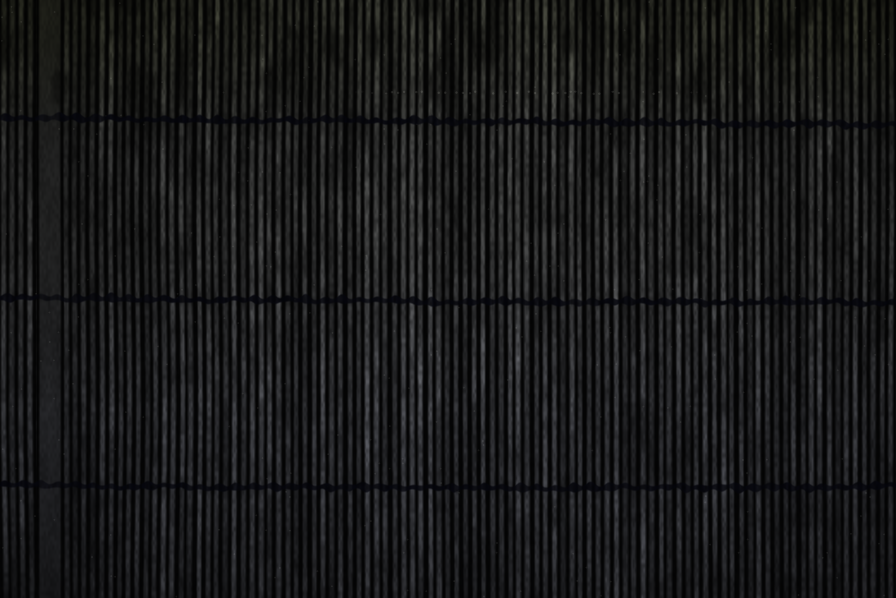
Write a WebGL 1 fragment shader that draws this texture.

```glsl
precision highp float;

uniform vec2 u_resolution;

const float SLATS = 101.0;

float hash(vec2 p) {
  vec3 q = fract(vec3(p.xyx) * 0.1031);
  q += dot(q, q.yzx + 33.33);
  return fract((q.x + q.y) * q.z);
}

float noise(vec2 p) {
  vec2 i = floor(p);
  vec2 f = fract(p);
  f = f * f * (3.0 - 2.0 * f);
  return mix(mix(hash(i), hash(i + vec2(1.0, 0.0)), f.x),
             mix(hash(i + vec2(0.0, 1.0)), hash(i + vec2(1.0, 1.0)), f.x), f.y);
}

// Brightness of one round slat, with its own width, offset, tone and wear
float slatLight(vec2 uv, float aa) {
  float sway = 0.3 * (noise(uv * vec2(6.0, 3.0)) - 0.5);
  float x = uv.x * SLATS + sway;
  float id = floor(x);
  float shift = 0.14 * (hash(vec2(id, 3.0)) - 0.5);
  float ragged = 0.07 * (noise(vec2(id * 3.7, uv.y * 45.0)) - 0.5);
  float halfWidth = mix(0.36, 0.46, hash(vec2(id, 7.0))) + ragged;
  float d = abs(fract(x) - 0.5 - shift);
  float body = 1.0 - smoothstep(0.08, halfWidth + 0.3 * aa, d);
  float tone = mix(0.125, 0.21, hash(vec2(id, 11.0)));
  float wear = mix(0.7, 1.2, noise(vec2(id * 5.3, uv.y * 8.0)));
  float scuff = mix(0.78, 1.22, noise(vec2(id * 7.1, uv.y * 38.0)));
  return body * tone * wear * scuff;
}

// Dark cord crossing every slat: a thin broken strand with uneven knots
float cord(vec2 uv, float height, float seed, float aa) {
  float x = uv.x * SLATS;
  float weave = 0.0015 * sin(x * 3.1416) + 0.005 * (noise(vec2(x * 0.5, seed)) - 0.5);
  float knot = 0.5 + 0.5 * cos(x * 3.1416 + seed + 2.0 * noise(vec2(x * 0.15, seed)));
  float halfWidth = 0.0022 + 0.0052 * knot * noise(vec2(x * 0.7, seed + 9.0));
  float d = abs(uv.y - height - weave);
  float strand = 1.0 - smoothstep(halfWidth - aa, halfWidth + 0.0025 + aa, d);
  return strand * mix(0.72, 1.0, noise(vec2(x * 1.3, seed + 21.0)));
}

// Sparse pale specks, one possible speck per cell
float specks(vec2 uv, vec2 grid, float chance) {
  vec2 cell = floor(uv * grid);
  vec2 center = 0.3 + 0.4 * vec2(hash(cell + 17.0), hash(cell + 41.0));
  float d = length(fract(uv * grid) - center);
  return step(1.0 - chance, hash(cell + 5.0)) * (1.0 - smoothstep(0.08, 0.30, d));
}

void main() {
  vec2 uv = gl_FragCoord.xy / u_resolution;
  vec2 px = 1.0 / u_resolution;

  // Slats with fine grain
  float grain = noise(uv * vec2(420.0, 130.0));
  float light = slatLight(uv, SLATS * px.x) * (0.8 + 0.4 * grain);

  // Flat wide batten at the left, set in a dark recess
  float fromBatten = abs(uv.x - 0.0555 - 0.001 * (noise(vec2(2.0, uv.y * 4.0)) - 0.5));
  float recess = 1.0 - smoothstep(0.015 - px.x, 0.015 + px.x, fromBatten);
  float batten = 1.0 - smoothstep(0.0115 - px.x, 0.0125 + px.x, fromBatten);
  float battenTone = 0.12 + 0.03 * (grain - 0.5) + 0.025 * (noise(uv * vec2(90.0, 14.0)) - 0.5);
  light = mix(light, battenTone * batten, recess);

  // Uneven lighting, strongest around the middle, with dark smudges above
  vec2 fromCenter = (uv - vec2(0.53, 0.54)) * vec2(1.1, 1.2);
  light *= 1.15 - 0.75 * dot(fromCenter, fromCenter);
  light *= 0.88 + 0.24 * noise(uv * vec2(9.0, 6.0));
  float smudge = smoothstep(0.55, 0.85, noise(uv * vec2(60.0, 14.0) + 31.0));
  light *= 1.0 - smudge * mix(0.15, 0.45, smoothstep(0.65, 0.9, uv.y));

  // Olive cast above, cool cast below
  float olive = smoothstep(0.72, 1.0, uv.y) * (0.4 + 0.9 * abs(uv.x - 0.5));
  vec3 tint = mix(vec3(0.96, 0.98, 1.06), vec3(0.99, 1.0, 0.99), smoothstep(0.2, 0.7, uv.y));
  tint = mix(tint, vec3(0.94, 0.97, 0.7), olive);
  vec3 color = (0.012 + 0.008 * grain + light) * tint;

  // Scattered flecks and a broken row of dust
  float fleck = specks(uv, vec2(190.0, 127.0), 0.014);
  float row = specks(uv, vec2(150.0, 100.0), 0.55)
            * (1.0 - smoothstep(0.003, 0.006, abs(uv.y - 0.846 + 0.012 * (uv.x - 0.5))))
            * smoothstep(0.38, 0.45, uv.x) * (1.0 - smoothstep(0.74, 0.80, uv.x));
  color += vec3(0.10, 0.10, 0.095) * (fleck * 0.6 + row);

  // Three cords, each with a slight sag
  for (int i = 0; i < 3; i++) {
    float k = float(i);
    float height = 0.184 + 0.312 * k - 0.0055 * k * (k - 1.0);
    height += 0.008 * (2.0 - k) * (uv.x - 0.5) * (uv.x - 0.5) - 0.006 * k * (uv.x - 0.5);
    float cover = cord(uv, height, 13.0 * k + 2.0, 0.5 * px.y);
    vec3 cordColor = vec3(0.016, 0.018, 0.042) * (0.7 + 0.6 * grain);
    color = mix(color, cordColor, cover * mix(0.95, 0.75, batten));
  }

  gl_FragColor = vec4(color, 1.0);
}
```
